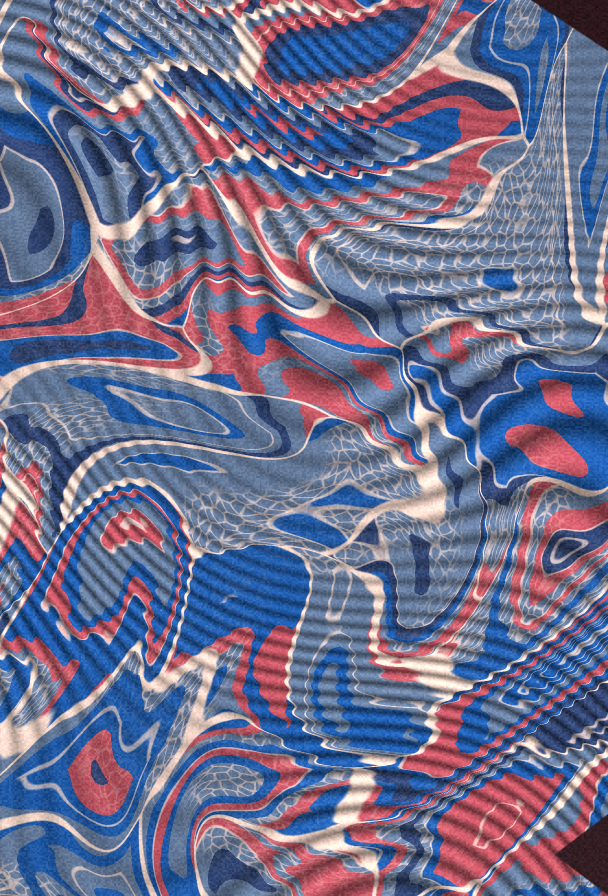
Give the GLSL for this pattern, as a WebGL 1 fragment shader.

```glsl
precision highp float;
// Spanish-wave marbled paper: swirled colour bands, cream veins, pleated shading, dark corners.

#define SWIRL 0.13        // reach of the largest swirl
#define CELL_SCALE 3.6    // vein cells across the width
#define BANDS 6.5         // colour bands per cell
#define VEIN 0.075        // widest cream vein
#define LACE_SCALE 46.0   // fine crackle cells
#define LACE 0.62         // strength of the crackle
#define PLEATS 27.0       // pleats across the width
#define PLEAT_DEPTH 0.62  // contrast of the pleats
#define GRAIN 0.22        // paper speckle

uniform vec2 u_resolution;

const vec3 SLATE = vec3(0.37, 0.45, 0.57);
const vec3 ROYAL = vec3(0.12, 0.33, 0.61);
const vec3 NAVY = vec3(0.18, 0.25, 0.41);
const vec3 RED = vec3(0.70, 0.31, 0.36);
const vec3 CREAM = vec3(0.90, 0.79, 0.74);
const vec3 LEATHER = vec3(0.17, 0.09, 0.11);

float hash(vec2 p) {
  return fract(sin(dot(p, vec2(127.1, 311.7))) * 43758.55);
}

// Smooth irregular value from 0 to 1, made of nested sines
float drift(vec2 p) {
  float a = sin(p.x + 1.7 * sin(p.y * 0.7));
  float b = sin(p.y * 1.3 + 1.9 * sin(p.x * 0.6 + 2.0));
  return 0.5 + 0.25 * (a + b);
}

// Cellular noise: x = gap between the two nearest seeds, y = cell identity
vec2 cellular(vec2 p) {
  vec2 base = floor(p);
  float near = 8.0, next = 8.0, id = 0.0;
  for (int j = -1; j <= 1; j++) {
    for (int i = -1; i <= 1; i++) {
      vec2 cell = base + vec2(float(i), float(j));
      vec2 seed = cell + vec2(hash(cell), hash(cell + 37.3));
      float d = distance(p, seed);
      if (d < near) {
        next = near;
        near = d;
        id = hash(cell + 71.9);
      } else {
        next = min(next, d);
      }
    }
  }
  return vec2(next - near, id);
}

// Repeated sine shears drag the paint into swirls
vec2 swirl(vec2 p) {
  float reach = SWIRL, freq = 5.0;
  for (int i = 0; i < 4; i++) {
    p.x += reach * sin(freq * p.y + 1.3 + float(i) * 2.1);
    p.y += reach * sin(freq * p.x + 4.2 + float(i) * 1.7);
    p = mat2(0.8, 0.6, -0.6, 0.8) * p;
    reach *= 0.55;
    freq *= 1.75;
  }
  return p;
}

vec3 bandColour(float h) {
  vec3 c = mix(SLATE, ROYAL, step(0.42, h));
  c = mix(c, NAVY, step(0.66, h));
  return mix(c, RED, step(0.78, h));
}

vec3 paper(vec2 p, float top) {
  // Pleats, bending across the sheet and shifting the paint with them
  float along = 0.5 * p.x + 0.85 * p.y + 0.12 * sin(5.5 * p.x - 2.0 * p.y + 0.6)
              + 0.09 * sin(6.5 * p.y + 3.0 * p.x + 2.0);
  float phase = 6.2832 * PLEATS * along + 2.0 * drift(p * 9.0);
  float pleat = sin(phase);
  float strength = smoothstep(0.15, 0.65, drift(p * 6.0 + 4.0));
  vec2 q = swirl(p + vec2(0.003, 0.005) * pleat * strength);

  // Bands follow the veins, with a different order of colours in each cell
  vec2 cell = cellular(q * CELL_SCALE * vec2(0.8, 1.5) + 5.0);
  float level = BANDS * (cell.x + 0.9 * drift(q * 13.0) + 0.25 * drift(q * 37.0));
  float band = floor(level), f = level - band;
  float h = hash(vec2(band, floor(cell.y * 40.0)));
  vec3 c = bandColour(h);

  // Crackled lace on the slate and red paint
  float lace = 1.0 - smoothstep(0.04, 0.24, cellular(q * LACE_SCALE * vec2(1.0, 1.6)).x);
  float laced = smoothstep(0.4, 0.62, drift(q * 11.0 + 8.0));
  laced *= h < 0.42 ? 1.0 : (h > 0.78 ? 0.35 : 0.12);
  c = mix(c, CREAM, LACE * lace * laced);

  // Thin outlines on some bands, then the branching veins
  float outline = 1.0 - smoothstep(0.05, 0.15, min(f, 1.0 - f));
  c = mix(c, CREAM, 0.7 * outline * step(0.45, hash(vec2(floor(level + 0.5), 9.0))));
  float width = VEIN * smoothstep(0.25, 0.85, drift(q * 17.0 + 3.0)) + 0.008;
  c = mix(c, CREAM, 1.0 - smoothstep(width * 0.7, width + 0.012, cell.x));

  // Pleat light and speckle
  float light = pow(0.5 + 0.5 * pleat, 0.7) - 0.58;
  c *= 1.0 + PLEAT_DEPTH * light * (0.3 + 0.7 * strength);
  float speck = hash(floor(p * 330.0)) - 0.5;
  c += GRAIN * speck * vec3(0.5, 0.48, 0.45);

  // Leather corners on the right
  float low = 0.136 - p.y - 0.76 * (p.x - 0.82);
  float high = top - p.y - 0.66 * (p.x - 0.87);
  float corner = max(smoothstep(0.0, 0.004, -low) * step(p.y, 0.14) * step(0.82, p.x)
               * smoothstep(0.0, 0.004, 0.76 * (p.x - 0.82) - p.y),
               smoothstep(0.0, 0.004, 0.66 * (p.x - 0.87) - (top - p.y)));
  return mix(c, LEATHER * (1.0 + 0.5 * speck) + 0.02 * high, corner);
}

void main() {
  float top = u_resolution.y / u_resolution.x;
  vec3 sum = vec3(0.0);
  for (int j = 0; j < 2; j++) {
    for (int i = 0; i < 2; i++) {
      vec2 shift = (vec2(float(i), float(j)) - 0.5) * 0.5;
      sum += paper((gl_FragCoord.xy + shift) / u_resolution.x, top);
    }
  }
  gl_FragColor = vec4(sum * 0.25, 1.0);
}
```
